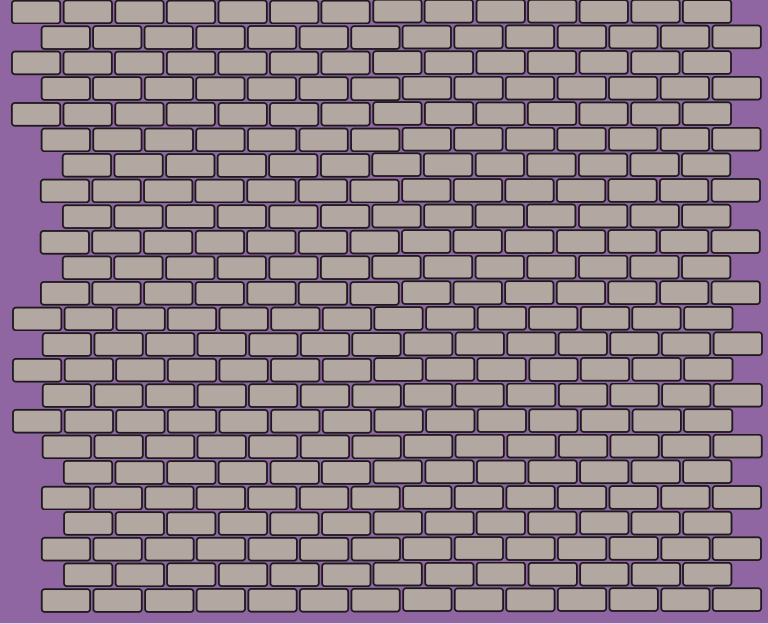
A WebGL 1 fragment shader for this pattern:

```glsl
precision highp float;
// Staggered wall of rounded, outlined bricks with ragged ends on a purple ground.

uniform vec2 u_resolution;

float hash(vec2 p) {
  return fract(sin(dot(p, vec2(127.1, 311.7))) * 43758.5453);
}

float roundedBox(vec2 p, vec2 halfSize, float radius) {
  vec2 q = abs(p) - halfSize + radius;
  return length(max(q, 0.0)) + min(max(q.x, q.y), 0.0) - radius;
}

void main() {
  // Canvas height is one unit
  vec2 p = gl_FragCoord.xy / u_resolution.y;
  float pixel = 1.0 / u_resolution.y;
  vec2 pitch = vec2(0.0827, 0.0410);

  // Courses alternate between two offsets, drifting slightly every six rows
  float row = floor((p.y - 0.0179) / pitch.y);
  float odd = mod(row, 2.0);
  float upperGroup = step(6.0, mod(row, 12.0));
  float start = mix(0.0646, 0.0172, odd) + 0.0012 * upperGroup - 0.0019 * step(12.0, row);
  float column = floor((p.x - start) / pitch.x);

  // Every other group of odd courses lacks its first brick
  float firstColumn = odd * (1.0 - upperGroup);
  float present = step(0.0, row) * step(firstColumn, column) * step(column, 13.0);

  // Bricks right of the middle sit a little higher, with a faint wobble
  vec2 center = vec2(start, 0.0179) + (vec2(column, row) + 0.5) * pitch;
  center.y += mix(-0.0005, 0.0005, step(7.0, column));
  center += 0.0006 * (vec2(hash(vec2(column, row)), hash(vec2(row, column + 40.0))) - 0.5);

  float d = roundedBox(p - center, vec2(0.0402, 0.0197), 0.0064);
  float outer = present * clamp(0.5 - d / pixel, 0.0, 1.0);
  float inner = present * clamp(0.5 - (d + 0.0029) / pixel, 0.0, 1.0);

  // Ground with a pale sliver along the bottom, then outline and brick face
  vec3 color = mix(vec3(0.56, 0.40, 0.63), vec3(0.90, 0.86, 0.92),
                   clamp((0.0016 - p.y) / pixel + 0.5, 0.0, 1.0));
  color = mix(color, vec3(0.12, 0.10, 0.12), outer);
  color = mix(color, vec3(0.70, 0.66, 0.63), inner);
  gl_FragColor = vec4(color, 1.0);
}
```
